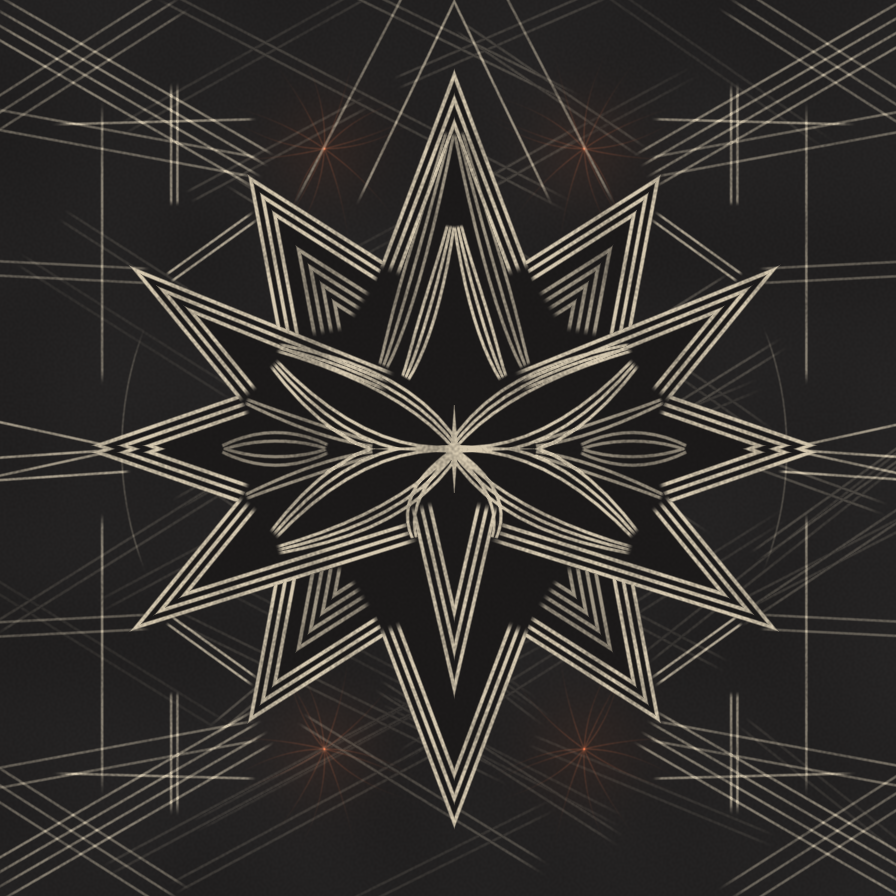
A three.js fragment shader for this background:

```glsl
// Cream star of layered points over a dark ground of scratched lines.
// The plane folds into one quadrant: nested chevrons form the points,
// strand bundles the petals, and straight rays the surroundings.
varying vec2 vUv;

const vec2 CENTER = vec2(.507, .499);
const vec3 GROUND = vec3(.135, .129, .129);
const vec3 STAR_FILL = vec3(.106, .099, .098);
const vec3 CREAM = vec3(.84, .79, .69);
const vec3 RUST = vec3(.32, .14, .07);
const float HALF_WIDTH = .0021;
const float SOFT = .0012;
const float GAP = .0095;
const float SCRATCHES = 44.;
const float CURVE_STEPS = 10.;

float hash(float n) { return fract(sin(n * 127.1) * 4375.85); }

float corner(vec2 cell, vec2 f) {
  float angle = 6.2832 * hash(dot(cell, vec2(1., 57.3)));
  return dot(vec2(cos(angle), sin(angle)), f);
}

float noise(vec2 p) {
  vec2 i = floor(p), f = fract(p), u = f * f * (3. - 2. * f), e = vec2(1., 0.);
  return mix(mix(corner(i, f), corner(i + e, f - e), u.x),
    mix(corner(i + e.yx, f - e.yx), corner(i + 1., f - 1.), u.x), u.y);
}

float cross2(vec2 a, vec2 b) { return a.x * b.y - a.y * b.x; }

float stroke(float d, float halfWidth) {
  return 1. - smoothstep(halfWidth - SOFT, halfWidth + SOFT, abs(d));
}

// Distance to the nearest of several parallel strands
float strands(float d, float gap, float count) {
  return d - gap * clamp(floor(d / gap + .5), 0., count - 1.);
}

// Parallel straight strokes from ab.xy to ab.zw
float rays(vec2 p, vec4 ab, float count, float gap) {
  vec2 s = ab.zw - ab.xy, dir = normalize(s), r = p - ab.xy;
  float t = dot(r, dir) / length(s);
  float ends = smoothstep(0., .06, t) * (1. - smoothstep(.88, 1., t));
  return ends * stroke(strands(cross2(dir, r), gap, count), .0014);
}

// Strands beside a quadratic curve, closing up toward both ends
float bundle(vec2 p, vec2 a, vec2 b, vec2 c, float count, float gap) {
  float best = 9., side = 1., along = 0.;
  vec2 from = a;
  for (float i = 1.; i <= CURVE_STEPS; i++) {
    float t = i / CURVE_STEPS;
    vec2 to = mix(mix(a, b, t), mix(b, c, t), t), r = p - from, s = to - from;
    float h = clamp(dot(r, s) / dot(s, s), 0., 1.), d = length(r - s * h);
    if (d < best) {
      best = d;
      side = cross2(s, r) < 0. ? -1. : 1.;
      along = t + (h - 1.) / CURVE_STEPS;
    }
    from = to;
  }
  float spread = gap * (.45 + .55 * sin(3.1416 * along));
  float ends = smoothstep(0., .02, along) * (1. - smoothstep(.97, 1., along));
  return ends * stroke(strands(best * side, spread, count), HALF_WIDTH * .85);
}

// Nested mitred strokes of a point: x is ink, y its filled wedge
vec2 chevron(vec2 p, vec2 tip, vec2 a, vec2 b, float count, float first) {
  vec2 r = p - tip, u = normalize(a - tip), v = normalize(b - tip);
  float turn = sign(cross2(u, v)), du = turn * cross2(u, r), dv = turn * cross2(r, v);
  float d = min(du, dv);
  float along = du < dv ? dot(r, u) / length(a - tip) : dot(r, v) / length(b - tip);
  float ink = stroke(strands(d - first, GAP, count), HALF_WIDTH);
  return vec2(ink * (1. - smoothstep(.98, 1.04, along)), smoothstep(-SOFT, SOFT, d));
}

// Puts a new wedge over the ink and fill beneath
vec2 over(vec2 base, vec2 top) {
  return vec2(max(base.x * (1. - top.y), top.x), max(base.y, top.y));
}

float surroundings(vec2 p, vec2 q) {
  float ink = 0.;
  for (float n = 0.; n < SCRATCHES; n++) {
    vec2 mid = vec2(hash(n + 1.), hash(n + 61.)) - .5;
    float slope = (hash(n + 121.) < .5 ? -.85 : .35) + .5 * hash(n + 9.);
    vec2 reach = vec2(1., slope) * (.08 + .16 * hash(n + 33.));
    ink = max(ink, rays(p, vec4(mid - reach, mid + reach), 2., .012) * (.08 + .17 * hash(n + 77.)));
  }
  // Corner diagonals, uprights and side lines
  ink += .55 * rays(q, vec4(.22, .29, .54, .475), 4., .014)
    + .4 * rays(q, vec4(.53, .38, .31, .52), 3., .016)
    + .45 * rays(q, vec4(.22, .303, .53, .36), 2., .022)
    + .55 * rays(q, vec4(.393, .07, .393, .39), 1., GAP)
    + .6 * rays(q, vec4(.316, .27, .316, .41), 2., .007)
    + .6 * rays(q, vec4(.22, .368, .45, .362), 1., GAP)
    + .35 * rays(q, vec4(.34, .185, .54, .195), 2., .016)
    + .75 * rays(vec2(q.x, p.y), vec4(.36, -.025, .54, -.037), 2., .025)
    + .7 * rays(q, vec4(.37, 0., .54, .037), 1., GAP)
    + .8 * rays(q, vec4(.317, .186, .217, .258), 2., -GAP);
  if (p.y > 0.) ink += .65 * rays(q, vec4(-.01, .52, .11, .27), 1., GAP)
    + .5 * rays(q, vec4(.05, .52, .18, .27), 1., GAP);
  return min(ink + .25 * stroke(length(q) - .371, .001) * (1. - smoothstep(.1, .14, q.y)), 1.);
}

vec2 star(vec2 q, bool lower) {
  vec2 valley = vec2(.079, .207), notch = vec2(.24, .058), flip = vec2(-1., 1.);
  vec2 tip = vec2(.227, .301), root = vec2(.194, .124);
  // Points from back to front
  vec2 s = chevron(q, tip, valley, root, 3., 0.);
  s.x = max(s.x, .7 * chevron(q, tip, valley, root, 4., .038).x);
  s = over(s, chevron(q, vec2(.397, .004), notch, notch * vec2(1., -.9), 3., 0.));
  s = over(s, chevron(q, vec2(0., .417), valley, valley * flip, 3., 0.));
  s = over(s, chevron(q, vec2(.355, .199), lower ? vec2(.051, .104) : vec2(.077, .087), notch, 3., 0.));
  // Petals and side diamonds
  float ink = bundle(q, vec2(0.), vec2(.06, .07), vec2(.2, .11), 3., .008)
    + bundle(q, vec2(0., .002), vec2(.1, -.005), vec2(.2, .1), 3., -GAP)
    + .7 * bundle(q, vec2(.09, .003), vec2(.15, .01), vec2(.235, .052), 2., GAP)
    + .6 * bundle(q, vec2(.26, .003), vec2(.2, .033), vec2(.14, .004), 2., GAP);
  if (lower) {
    root = vec2(.045, .07);
    s = over(s, chevron(q, vec2(0., .267), root, root * flip, 3., 0.));
    ink += bundle(q, vec2(0., .005), vec2(.055, .055), vec2(.042, .1), 2., -GAP);
  } else ink += .7 * bundle(q, vec2(0., .354), vec2(.04, .156), vec2(.076, .089), 3., GAP)
    + bundle(q, vec2(0., .25), vec2(.018, .13), vec2(.052, .076), 3., .008);
  // Bright crossing at the heart
  vec2 fade = max(1. - q / vec2(.09, .05), 0.);
  ink += stroke(q.y, .004 * fade.x) * step(.01, fade.x) + stroke(q.x, .004 * fade.y) * step(.01, fade.y);
  return vec2(max(s.x, min(ink, 1.)), s.y);
}

void main() {
  vec2 p = vUv - CENTER, q = abs(p), shape = star(q, p.y < 0.), r = q - vec2(.145, .335);
  float grain = noise(p * 300.), glow = exp(-dot(r, r) / .0035);
  vec3 color = GROUND + .018 * noise(p * 7.) + .012 * grain + RUST * .16 * glow;
  // Rust scribbles in the outer hollows
  for (float i = 0.; i < 7.; i++) {
    float angle = .45 * i + .3 * hash(i), bend = 8. * hash(i + 5.) - 4.;
    vec2 dir = vec2(cos(angle), sin(angle));
    float t = dot(r, dir);
    color += RUST * .4 * glow * stroke(cross2(dir, r) + bend * t * t, .0009);
  }
  float dryness = clamp(.88 + .35 * noise(p * 22.) + .25 * grain, 0., 1.);
  color = mix(color, CREAM, surroundings(p, q) * dryness);
  color = mix(color, STAR_FILL + .008 * grain, shape.y);
  gl_FragColor = vec4(mix(color, CREAM, shape.x * dryness), 1.);
}
```
